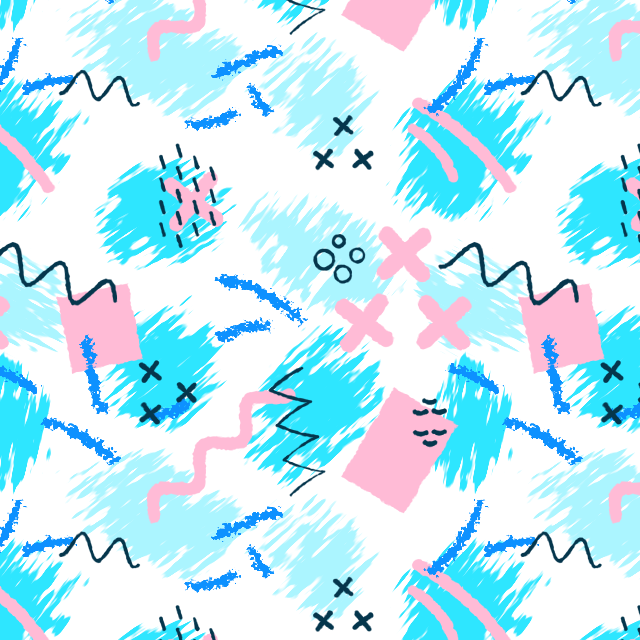
Reproduce this pattern procedurally as a three.js fragment shader.

```glsl
// Repeating tile of dry-brush patches, pink shapes, blue crayon strokes and dark ink doodles
#define CANVAS 7.68
#define TILE 5.54
#define EDGE 0.010
#define ROUGH 0.035
#define PAPER vec3(1.0, 1.0, 1.0)
#define PALE_CYAN vec3(0.67, 0.96, 1.0)
#define BRIGHT_CYAN vec3(0.18, 0.90, 1.0)
#define PINK vec3(1.0, 0.735, 0.84)
#define BLUE vec3(0.05, 0.57, 1.0)
#define INK vec3(0.02, 0.21, 0.30)

varying vec2 vUv;

float hash(vec2 p) { return fract(sin(dot(p, vec2(127.1, 311.7))) * 43758.5453); }

float noise(vec2 p) {
  vec2 i = floor(p), f = fract(p);
  f = f * f * (3.0 - 2.0 * f);
  return mix(mix(hash(i), hash(i + vec2(1, 0)), f.x),
             mix(hash(i + vec2(0, 1)), hash(i + vec2(1, 1)), f.x), f.y);
}

vec2 spin(vec2 p, float a) {
  float c = cos(a), s = sin(a);
  return vec2(c * p.x + s * p.y, c * p.y - s * p.x);
}

vec2 around(float a) { return vec2(cos(a), sin(a)); }

// Offset from the nearest repeat of a centre
vec2 rel(vec2 p, vec2 c) { return mod(p - c + 0.5 * TILE, TILE) - 0.5 * TILE; }

// Distance to a bowed line
float stroke(vec2 p, vec2 a, vec2 b, float bend) {
  vec2 q = rel(p, 0.5 * (a + b)), v = 0.5 * (b - a);
  float h = clamp(dot(q, v) / dot(v, v), -1.0, 1.0);
  return length(q - v * h - normalize(vec2(-v.y, v.x)) * bend * (1.0 - h * h));
}

float squiggle(vec2 p, vec2 a, vec2 b, float amp, float cycles) {
  vec2 v = b - a, n = normalize(vec2(v.y, -v.x)) * amp, last = a;
  float d = TILE;
  for (int i = 1; i <= 36; i++) {
    float t = float(i) / 36.0;
    vec2 next = a + v * t + n * (1.0 - cos(6.2832 * cycles * t));
    d = min(d, stroke(p, last, next, 0.0));
    last = next;
  }
  return d;
}

float cross2(vec2 p, vec2 c, float r) {
  vec2 q = abs(spin(rel(p, c), 0.4 * (hash(c) - 0.5)));
  return length(q - clamp(0.5 * (q.x + q.y), 0.0, r));
}

// Three crosses on a circle
float crossTrio(vec2 p, vec2 c, float ring, float phase, float r) {
  float d = TILE;
  for (int i = 0; i < 3; i++) d = min(d, cross2(p, c + ring * around(phase + 2.0944 * float(i)), r));
  return d;
}

float box(vec2 p, vec2 c, vec2 size, float a) {
  vec2 q = abs(spin(rel(p, c), a)) - size;
  return length(max(q, 0.0)) + min(max(q.x, q.y), 0.0);
}

// Dry-brush coverage, ragged along the streak direction
float patchInk(vec2 p, vec2 c, vec2 size, float tilt, float streak) {
  vec2 q = rel(p, c), u = spin(q, streak) + c * 7.0;
  float e = length(spin(q, tilt) / size);
  float bristle = 0.65 * noise(u * vec2(3.5, 20.0)) + 0.35 * noise(u * vec2(8.0, 42.0));
  float cover = 0.40 - 0.75 * e * e * e + 1.5 * (bristle - 0.5) + 0.6 * (noise(u * 3.0) - 0.5);
  return smoothstep(-0.12, 0.12, cover);
}

float fill(float d) { return 1.0 - smoothstep(-EDGE, EDGE, d); }

void main() {
  vec2 p = vec2(vUv.x, 1.0 - vUv.y) * CANVAS, s = mod(p, TILE);
  float rough = ROUGH * (0.6 * noise(s * 16.0) + 0.4 * noise(s * 38.0) - 0.5);

  // Brush patches
  float pale = patchInk(p, vec2(1.92, 0.62), vec2(1.15, 0.68), 0.4, -0.65);
  pale = max(pale, patchInk(p, vec2(3.83, 1.12), vec2(0.78, 0.70), 0.5, -0.75));
  pale = max(pale, patchInk(p, vec2(3.84, 3.02), vec2(1.0, 0.62), 0.5, -0.9));
  pale = max(pale, patchInk(p, vec2(5.68, 3.65), vec2(0.80, 0.62), 0.8, 0.5));
  float bright = patchInk(p, vec2(5.53, 1.83), vec2(1.0, 0.78), -0.4, -0.9);
  bright = max(bright, patchInk(p, vec2(1.88, 2.58), vec2(0.85, 0.66), -0.3, -0.6));
  bright = max(bright, patchInk(p, vec2(1.98, 4.40), vec2(0.82, 0.68), -0.9, -0.7));
  bright = max(bright, patchInk(p, vec2(3.76, 4.88), vec2(1.05, 0.70), -0.9, -0.75));
  bright = max(bright, patchInk(p, vec2(5.62, 5.12), vec2(0.57, 0.80), 0.0, -1.35));

  // Pink squares, crosses and bands
  float pink = min(box(p, vec2(1.20, 3.94), vec2(0.43, 0.46), -0.2),
                   box(p, vec2(4.79, 5.41), vec2(0.44, 0.62), 0.54));
  pink = min(pink, crossTrio(p, vec2(4.85, 3.60), 0.55, -1.57, 0.22) - 0.10);
  pink = min(pink, cross2(p, vec2(2.32, 2.42), 0.24) - 0.09);
  pink = min(pink, stroke(p, vec2(5.02, 1.24), vec2(6.12, 2.25), -0.09) - 0.075);
  pink = min(pink, stroke(p, vec2(4.95, 1.55), vec2(5.44, 2.13), -0.07) - 0.065);
  pink = min(pink, squiggle(p, vec2(3.47, 4.74), vec2(1.92, 6.27), -0.15, 2.8) - 0.075);

  // Crayon strokes
  float crayon = stroke(p, vec2(2.66, 3.35), vec2(3.58, 3.82), -0.08);
  crayon = min(crayon, stroke(p, vec2(2.66, 4.05), vec2(3.20, 3.91), -0.03));
  crayon = min(crayon, stroke(p, vec2(1.06, 4.10), vec2(1.22, 4.90), 0.04));
  crayon = min(crayon, stroke(p, vec2(1.84, 4.98), vec2(2.20, 4.88), 0.02));
  crayon = min(crayon, stroke(p, vec2(5.44, 4.44), vec2(5.94, 4.67), -0.03));
  crayon = min(crayon, stroke(p, vec2(0.58, 5.07), vec2(1.36, 5.51), -0.06));
  crayon = min(crayon, stroke(p, vec2(0.32, 1.07), vec2(0.84, 0.95), -0.03));
  crayon = min(crayon, stroke(p, vec2(5.18, 1.32), vec2(5.76, 0.50), 0.08));
  crayon = min(crayon, stroke(p, vec2(2.62, 0.89), vec2(3.30, 0.62), -0.02));
  crayon = min(crayon, stroke(p, vec2(2.32, 1.49), vec2(2.80, 1.37), 0.03));
  crayon = min(crayon, stroke(p, vec2(3.05, 1.07), vec2(3.20, 1.33), 0.03));
  float grain = 0.6 * noise(s * 24.0) + 0.4 * noise(s * 52.0);
  crayon += 0.15 * (grain - 0.5) - 0.055;

  // Ink squiggles and crosses
  float ink = squiggle(p, vec2(0.73, 1.12), vec2(1.65, 1.27), 0.15, 2.1) - 0.021;
  ink = min(ink, squiggle(p, vec2(5.29, 3.20), vec2(6.85, 3.80), 0.20, 2.75) - 0.026);
  ink = min(ink, crossTrio(p, vec2(4.12, 1.78), 0.27, -1.57, 0.085) - 0.03);
  ink = min(ink, crossTrio(p, vec2(1.95, 4.71), 0.29, 0.0, 0.09) - 0.03);

  // Zigzag, growing rings and a circle of short dabs
  vec2 last = vec2(3.62, 4.42);
  for (int i = 1; i < 8; i++) {
    float k = float(i), odd = mod(k, 2.0);
    vec2 next = vec2(3.65 + 0.04 * k - 0.44 * odd, 4.40 + 0.21 * k + 0.07 * odd);
    ink = min(ink, stroke(p, last, next, 0.02) - 0.022 + 0.0015 * k);
    last = next;
    vec2 dab = vec2(5.16, 5.06) + vec2(0.13, 0.25) * around(1.0472 * k + 0.5);
    ink = min(ink, stroke(p, dab - vec2(0.06, 0.0), dab + vec2(0.06, 0.0), 0.02) - 0.029);
    vec2 ring = vec2(4.09, 3.09) + 0.2 * around(1.5708 * k - 3.27);
    if (i < 5) ink = min(ink, abs(length(rel(p, ring)) - 0.05 - 0.015 * k) - 0.019);
  }

  // Staggered rain of dashes inside an oval
  vec2 q = rel(p, vec2(2.25, 2.35)), cell = vec2(0.2, 0.27);
  float shift = 0.135 * mod(floor(q.x / cell.x), 2.0);
  vec2 mid = (floor((q + vec2(0.0, shift)) / cell) + 0.5) * cell - vec2(0.0, shift);
  if (length(mid / vec2(0.48, 0.58)) < 1.0)
    ink = min(ink, stroke(q, mid - vec2(0.02, 0.065), mid + vec2(0.02, 0.065), 0.0) - 0.02);

  // Layers from back to front
  vec3 color = mix(PAPER, PALE_CYAN, pale);
  color = mix(color, BRIGHT_CYAN, bright);
  color = mix(color, PINK, fill(pink + rough));
  color = mix(color, BLUE, fill(crayon));
  color = mix(color, INK, fill(ink + 0.6 * rough));
  gl_FragColor = vec4(color, 1.0);
}
```
